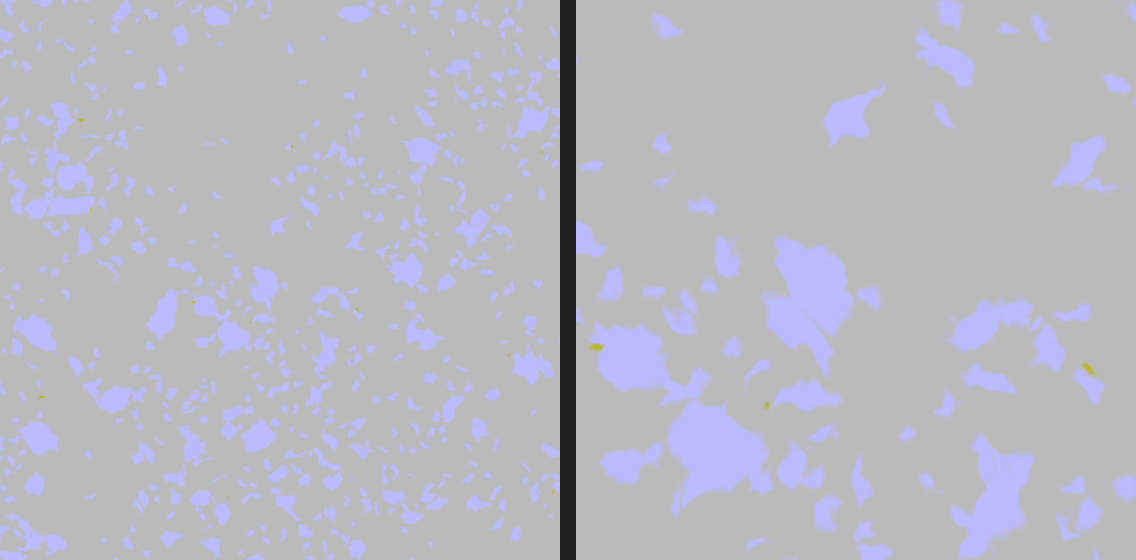
Left: the whole. Right: its middle third, enlarged.
A three.js fragment shader for this texture:

```glsl
// Scattered lavender flakes on flat grey, with a few tiny olive specks.
// Random angular polygons are strewn on three jittered grids, thinned by a
// patchy density field, and their outlines are roughened by warping noise.
varying vec2 vUv;

const vec3 GREY = vec3(0.73, 0.73, 0.73);
const vec3 LAVENDER = vec3(0.73, 0.73, 1.0);
const vec3 OLIVE = vec3(0.72, 0.72, 0.05);

// Each layer: cells across the canvas, largest radius, chance per cell.
const vec3 SMALL_FLAKES = vec3(44.0, 0.0095, 0.30);
const vec3 MEDIUM_FLAKES = vec3(20.0, 0.019, 0.24);
const vec3 LARGE_FLAKES = vec3(9.0, 0.038, 0.20);
const vec3 SPECKS = vec3(18.0, 0.0035, 0.035);

const float EDGE = 0.0016;         // half width of the soft outline
const float PATCH_SCALE = 7.0;     // frequency of crowded and empty areas
const float COARSE_WARP = 0.012;   // dents in the larger flakes
const float FINE_WARP = 0.005;     // ragged outlines
const float TAU = 6.2831853;

float hash(vec2 p) {
  vec3 q = fract(vec3(p.xyx) * 0.1031);
  q += dot(q, q.yzx + 33.33);
  return fract((q.x + q.y) * q.z);
}

vec2 hash2(vec2 p) {
  return vec2(hash(p), hash(p + 71.7));
}

float noise(vec2 p) {
  vec2 i = floor(p);
  vec2 f = fract(p);
  f = f * f * (3.0 - 2.0 * f);
  float low = mix(hash(i), hash(i + vec2(1.0, 0.0)), f.x);
  float high = mix(hash(i + vec2(0.0, 1.0)), hash(i + 1.0), f.x);
  return mix(low, high, f.y);
}

vec2 noise2(vec2 p) {
  return vec2(noise(p), noise(p + 37.3)) - 0.5;
}

// Relative crowding, slightly higher towards the left.
float density(vec2 p) {
  float patches = smoothstep(0.2, 0.8, noise(p * PATCH_SCALE + 5.0));
  return mix(0.2, 1.8, patches) * mix(1.25, 0.75, p.x);
}

// Signed distance to an irregular five-sided polygon.
float flake(vec2 p, float radius, vec2 id) {
  float angle = TAU * hash(id + 11.1);
  float c = cos(angle);
  float s = sin(angle);
  float stretch = mix(1.0, 1.55, hash(id + 23.9));
  p = vec2(c * p.x + s * p.y, c * p.y - s * p.x);
  p *= vec2(1.0 / stretch, stretch);
  float d = -1.0;
  for (int i = 0; i < 5; i++) {
    float k = float(i);
    vec2 h = hash2(id + 3.7 * k + 41.3);
    float a = TAU * (k + 0.5 * (h.x - 0.5)) / 5.0;
    d = max(d, dot(p, vec2(cos(a), sin(a))) - radius * mix(0.6, 1.0, h.y));
  }
  return d;
}

// Distance to the nearest flake of one layer.
float scatter(vec2 p, vec3 layer, float seed) {
  vec2 home = floor(p * layer.x);
  float d = 1.0;
  for (int y = -1; y <= 1; y++) {
    for (int x = -1; x <= 1; x++) {
      vec2 cell = home + vec2(float(x), float(y));
      vec2 id = cell + seed;
      vec2 centre = (cell + hash2(id)) / layer.x;
      if (hash(id + 7.3) < layer.z * density(centre)) {
        float radius = layer.y * mix(0.55, 1.0, hash(id + 17.9));
        d = min(d, flake(p - centre, radius, id));
      }
    }
  }
  return d;
}

float coverage(float d) {
  return clamp(0.5 - 0.5 * d / EDGE, 0.0, 1.0);
}

void main() {
  // Roughen the outlines
  vec2 p = vUv + COARSE_WARP * noise2(vUv * 65.0);
  p += FINE_WARP * noise2(vUv * 190.0);

  // Merge the flake layers
  float d = scatter(p, SMALL_FLAKES, 100.0);
  d = min(d, scatter(p, MEDIUM_FLAKES, 200.0));
  d = min(d, scatter(p, LARGE_FLAKES, 300.0));

  // Colour the ground, flakes and specks
  vec3 colour = mix(GREY, LAVENDER, coverage(d));
  colour = mix(colour, OLIVE, coverage(scatter(p, SPECKS, 400.0)));
  gl_FragColor = vec4(colour, 1.0);
}
```
